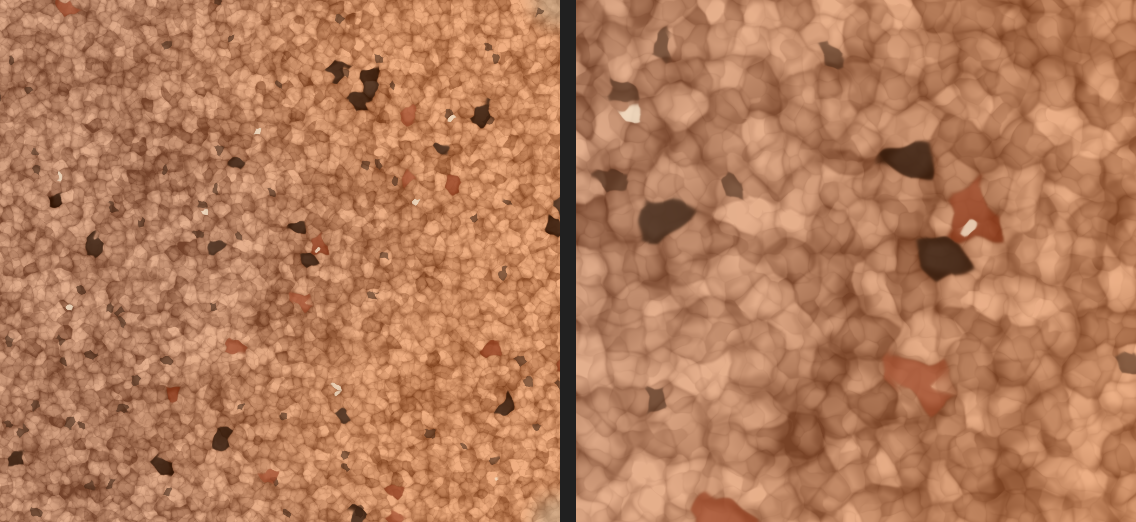
Left, the full canvas; right, a detail of the centre.
Write a WebGL 2 fragment shader that draws this texture.

```glsl
#version 300 es
precision highp float;

#define GRAINS 43.0        // coarse grains per canvas height
#define FINE_RATIO 1.85    // fine grains relative to coarse
#define FINE_MIX 0.45
#define EDGE_SHARPNESS 26.0
#define TONE_SPREAD 0.52
#define BASE_TONE 0.68
#define DEEP_SAND vec3(0.50, 0.28, 0.15)
#define PALE_SAND vec3(0.87, 0.64, 0.48)
#define DARK_GRAIN vec3(0.22, 0.12, 0.06)
#define RUST_GRAIN vec3(0.60, 0.27, 0.15)

uniform vec2 u_resolution;
out vec4 fragColor;

vec4 hash4(vec2 p) {
    vec4 q = fract(p.xyxy * vec4(0.1031, 0.1030, 0.0973, 0.1099));
    q += dot(q, q.wzxy + 33.33);
    return fract((q.xxyz + q.yzzw) * q.zywx);
}

// Soft-edged cellular grains: x = tone, y = dark, z = rust, w = glint
vec4 grainLayer(vec2 q) {
    q += 0.07 * sin(q.yx * 3.1 + 1.7 * sin(q * 1.3)) + 0.03 * sin(q.yx * 7.3);
    vec2 cell = floor(q);
    vec4 sum = vec4(0.0);
    float total = 0.0, top = -9.0, second = -9.0;
    for (int j = -1; j <= 1; j++) {
        for (int i = -1; i <= 1; i++) {
            vec2 id = cell + vec2(i, j);
            vec4 shape = hash4(id + 17.0);
            vec4 kind = hash4(id + 171.0);
            vec2 d = q - id - 0.08 - 0.84 * shape.xy;

            // Rotated, stretched and slightly squared outline
            float angle = 6.2832 * shape.w;
            float c = cos(angle), s = sin(angle);
            d = mat2(c, -s, s, c) * d * vec2(0.86, 1.22);
            float dist = mix(length(d), max(abs(d.x), abs(d.y)), 0.5);

            float dark = step(0.990, kind.y);
            float rust = step(kind.y, 0.007);
            float glint = step(0.9985, kind.z);
            float height = 0.32 * shape.z - dist + 0.12 * (dark + rust) - 0.15 * glint;
            second = max(second, min(top, height));
            top = max(top, height);

            float tone = TONE_SPREAD * (kind.x - 0.5) + 0.16 * d.x;
            tone -= 0.20 * smoothstep(0.84, 0.92, kind.w);
            float weight = exp(EDGE_SHARPNESS * height);
            sum += weight * vec4(tone, dark, rust, glint);
            total += weight;
        }
    }
    vec4 grain = sum / total;
    // Crevices between grains and faint rims
    grain.x -= 0.30 * (1.0 - smoothstep(-0.48, -0.12, top)) - 0.10;
    grain.x -= 0.09 * (1.0 - smoothstep(0.0, 0.16, top - second)) - 0.03;
    return grain;
}

float blob(vec2 p, vec2 center, vec2 radius) {
    vec2 d = (p - center) / radius;
    return exp(-dot(d, d));
}

float segmentDistance(vec2 p, vec2 a, vec2 b) {
    vec2 ab = b - a;
    return length(p - a - ab * clamp(dot(p - a, ab) / dot(ab, ab), 0.0, 1.0));
}

// Broad hollows and mounds in the sand
float relief(vec2 uv) {
    vec2 w = uv + 0.018 * sin(uv.yx * 23.0 + 2.0 * sin(uv * 11.0));
    float groove = segmentDistance(w, vec2(0.58, 0.65), vec2(0.47, 0.40)) / 0.042;
    float light = 0.16 * (uv.x - 0.5) - 0.27 * exp(-groove * groove);
    light += 0.13 * blob(w, vec2(0.41, 0.38), vec2(0.09, 0.16));
    light += 0.09 * blob(w, vec2(0.13, 0.58), vec2(0.07, 0.18));
    light -= 0.17 * blob(w, vec2(0.30, 0.72), vec2(0.16, 0.10));
    light -= 0.13 * blob(w, vec2(0.20, 0.51), vec2(0.04, 0.11));
    light -= 0.15 * blob(w, vec2(0.24, 0.20), vec2(0.22, 0.07));
    light += 0.035 * sin(19.0 * w.x + 3.0 * sin(8.0 * w.y));
    light += 0.030 * sin(27.0 * w.y + 2.5 * sin(13.0 * w.x));
    return light;
}

void main() {
    vec2 uv = gl_FragCoord.xy / u_resolution;
    vec2 p = gl_FragCoord.xy / u_resolution.y * GRAINS;
    vec4 coarse = grainLayer(p);
    vec4 fine = grainLayer(p * FINE_RATIO + 83.0);

    // Sand tone and warm-to-cool drift
    float tone = BASE_TONE + relief(uv) + coarse.x + FINE_MIX * fine.x;
    tone = clamp(tone, -0.05, 1.12);
    vec3 color = mix(DEEP_SAND, PALE_SAND, tone);
    float warmth = smoothstep(0.2, 0.85, uv.x + 0.08 * sin(9.0 * uv.y));
    color += mix(vec3(-0.025, 0.002, 0.035), vec3(0.025, 0.0, -0.015), warmth);

    // Pale upper and lower right corners
    vec2 corner = vec2(1.0 - uv.x, min(uv.y, 1.0 - uv.y));
    float pale = 1.0 - smoothstep(0.02, 0.08, length(corner));
    color = mix(color, vec3(0.78, 0.68, 0.56), 0.6 * pale);

    // Rare mineral grains
    color = mix(color, DARK_GRAIN + 0.15 * coarse.x, 0.88 * coarse.y);
    color = mix(color, DARK_GRAIN, 0.55 * fine.y);
    color = mix(color, RUST_GRAIN + 0.2 * coarse.x, 0.75 * coarse.z);
    color = mix(color, vec3(0.97, 0.90, 0.80), 0.8 * fine.w);
    fragColor = vec4(clamp(color, 0.0, 1.0), 1.0);
}
```
